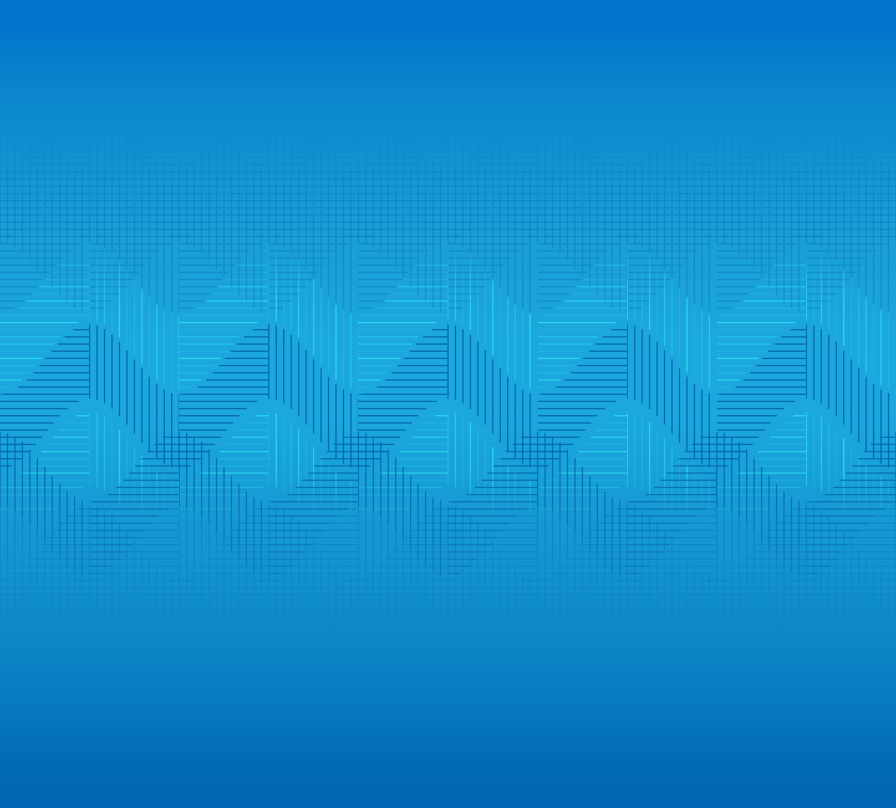
Write a Shadertoy shader that draws this background.

```glsl
// Blue vertical gradient crossed by wavy bands of fine dark and cyan hatching.

const float TAU = 6.2831853;
const float COLUMNS = 5.0;         // wave periods across the canvas
const float STEP_X = 1.0 / 24.0;   // spacing of upright lines
const float STEP_Y = 0.04;         // spacing of level lines
const float LINE_HALF = 0.0037;
const float BAND = 0.415;          // band thickness
const float SWING = 0.195;         // wave amplitude

const vec3 INK = vec3(0.0, 0.38, 0.66);
const vec3 CYAN = vec3(0.17, 0.86, 0.94);

// Vertical gradient, t runs from top to bottom.
vec3 backdrop(float t) {
    vec3 c = vec3(0.0, 0.45, 0.80);
    c = mix(c, vec3(0.04, 0.52, 0.80), smoothstep(0.0, 0.13, t));
    c = mix(c, vec3(0.10, 0.62, 0.84), smoothstep(0.08, 0.30, t));
    c = mix(c, vec3(0.11, 0.66, 0.87), smoothstep(0.27, 0.46, t));
    c = mix(c, vec3(0.08, 0.59, 0.82), smoothstep(0.48, 0.70, t));
    c = mix(c, vec3(0.04, 0.51, 0.77), smoothstep(0.66, 0.85, t));
    return mix(c, vec3(0.0, 0.40, 0.70), smoothstep(0.80, 1.0, t));
}

// Antialiased coverage of a thin line at distance d.
float stroke(float d, float pixel) {
    return clamp(0.5 + (LINE_HALF - abs(d)) / pixel, 0.0, 1.0);
}

// One when q lies in the wavy band whose crest starts at top.
float insideBand(vec2 q, float top, float pixel) {
    float depth = q.y - top - SWING * (1.0 + cos(TAU * q.x));
    return clamp(0.5 + depth / pixel, 0.0, 1.0)
         * clamp(0.5 + (BAND - depth) / pixel, 0.0, 1.0);
}

// Level lines on the rising half, upright lines on the falling half.
// The result holds coverage and the index of the nearest line.
vec2 hatch(vec2 p, float top, float pixel) {
    vec2 index = floor(p / vec2(STEP_X, STEP_Y) + 0.5);
    vec2 snapped = index * vec2(STEP_X, STEP_Y);
    float level = stroke(p.y - snapped.y, pixel)
                * insideBand(vec2(p.x, snapped.y), top, pixel)
                * step(fract(p.x), 0.5);
    float upright = stroke(p.x - snapped.x, pixel)
                  * insideBand(vec2(snapped.x, p.y), top, pixel)
                  * step(0.5, fract(p.x + LINE_HALF));
    return level > upright ? vec2(level, index.y) : vec2(upright, index.x);
}

// Cyan hatch with brightness varied from line to line.
float glint(vec2 p, float top, float pixel) {
    vec2 h = hatch(p, top, pixel);
    float vary = 0.5 + 0.5 * sin(h.y * 2.4 + 0.6);
    return h.x * mix(0.2, 0.9, vary * vary);
}

void mainImage(out vec4 fragColor, in vec2 fragCoord) {
    float pixel = COLUMNS / iResolution.x;
    vec2 p = vec2(fragCoord.x, iResolution.y - fragCoord.y) * pixel;
    vec2 flipped = p + vec2(0.5, 0.0);
    vec3 color = backdrop(1.0 - fragCoord.y / iResolution.y);

    // Faint crossed bands above and below the centre
    float fade = smoothstep(0.5, 1.3, p.y) * (1.0 - smoothstep(2.8, 3.75, p.y));
    for (int i = 0; i < 2; i++) {
        float shift = 0.41 * float(i);
        for (int side = 0; side < 2; side++) {
            float top = (side == 0 ? 0.53 : 2.82) + shift;
            float faint = max(hatch(p, top, pixel).x, hatch(flipped, top, pixel).x);
            color = mix(color, INK, 0.32 * fade * faint);
        }
    }

    // Cyan bands: one above the dark wave, one inside the lenses
    float upperGlow = smoothstep(1.28, 1.75, p.y);
    float lowerGlow = 1.0 - smoothstep(2.55, 2.95, p.y);
    color = mix(color, CYAN, glint(p, 1.37, pixel) * upperGlow);
    color = mix(color, CYAN, glint(p, 2.30, pixel) * lowerGlow);

    // Dark main wave and its mirrored partner
    float partnerFade = 1.0 - 0.45 * smoothstep(2.6, 3.25, p.y);
    color = mix(color, INK, 0.85 * hatch(p, 1.81, pixel).x);
    color = mix(color, INK, 0.75 * partnerFade * hatch(flipped, 2.41, pixel).x);

    fragColor = vec4(color, 1.0);
}
```
